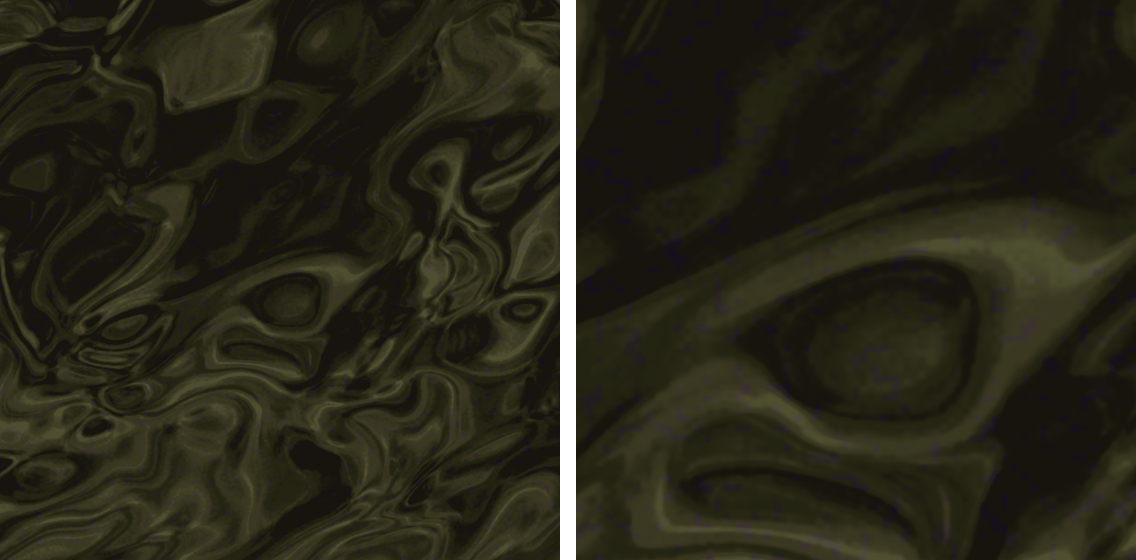
Left: the whole. Right: its middle third, enlarged.
Give the GLSL for this texture, as a Shadertoy shader.

```glsl
float hash(vec2 p) {
    return fract(sin(dot(p, vec2(127.1, 311.7))) * 43758.5453);
}

float noise(vec2 p) {
    vec2 cell = floor(p), f = fract(p);
    f = f * f * f * (f * (f * 6.0 - 15.0) + 10.0);
    return mix(mix(hash(cell), hash(cell + vec2(1, 0)), f.x),
               mix(hash(cell + vec2(0, 1)), hash(cell + vec2(1, 1)), f.x), f.y);
}

float fbm(vec2 p, int octaves) {
    float sum = 0.0, weight = 0.5, total = 0.0;
    for (int i = 0; i < octaves; i++) {
        sum += weight * noise(p);
        total += weight;
        weight *= 0.5;
        p = mat2(1.6, 1.2, -1.2, 1.6) * p + 7.3;
    }
    return sum / total;
}

vec2 fbmPair(vec2 p) {
    return vec2(fbm(p, 2), fbm(p + vec2(15.2, 31.3), 2));
}

// Folded marble: noise displaced twice by other noise
float marble(vec2 uv) {
    vec2 p = mat2(0.85, -0.53, 0.53, 0.85) * uv * vec2(2.8, 5.0) + 3.7;
    vec2 bend = fbmPair(p);
    vec2 fold = fbmPair(p + 4.0 * bend + vec2(1.7, 9.2));
    vec2 q = (p + 4.5 * fold) * 1.5;

    // Thin pale seams along the folds
    float seam = pow(1.0 - abs(2.0 * noise(q * 1.4 + 20.0) - 1.0), 4.0);
    return fbm(q, 4) + 0.14 * (seam - 0.35) + 0.06 * (fold.x - 0.5);
}

vec3 palette(float tone) {
    vec3 color = mix(vec3(0.09, 0.08, 0.05), vec3(0.14, 0.14, 0.07), smoothstep(0.33, 0.47, tone));
    color = mix(color, vec3(0.23, 0.22, 0.13), smoothstep(0.47, 0.68, tone));
    return mix(color, vec3(0.31, 0.31, 0.19), smoothstep(0.68, 0.84, tone));
}

void mainImage(out vec4 fragColor, in vec2 fragCoord) {
    vec2 uv = fragCoord / iResolution.y;

    // Soft average over a small neighbourhood
    float tone = -0.02;
    for (int y = -1; y <= 1; y++)
        for (int x = -1; x <= 1; x++)
            tone += marble(uv + vec2(x, y) * 0.0012) / 9.0;

    // Fine grain and violet specks
    tone += 0.05 * (noise(uv * 230.0) - 0.5);
    float speck = smoothstep(0.75, 0.84, noise(uv * 170.0 + 40.0));
    vec3 color = palette(tone) + speck * vec3(0.0, -0.02, 0.05);

    fragColor = vec4(color, 1.0);
}
```
